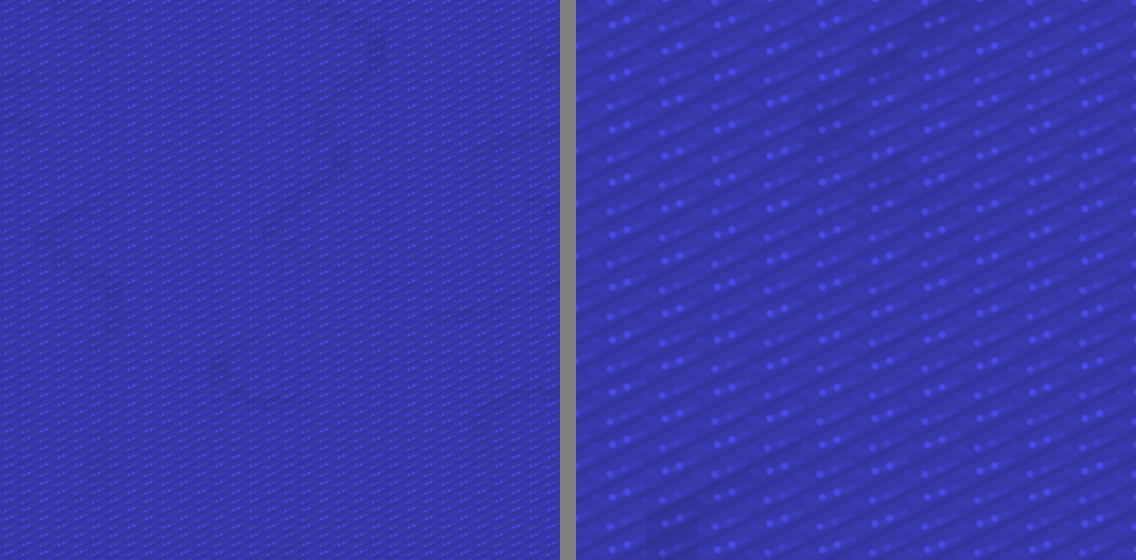
Left, the full canvas; right, a detail of the centre.
Reproduce this texture procedurally as a Shadertoy shader.

```glsl
const float TILES = 32.0;                    // repeats across and down
const float STAGGER = 0.5;                   // rise from column to column, in tiles
const float THREADS = 2.0;                   // slanted threads per tile
const vec2 FIRST_GLINT = vec2(0.36, 0.36);   // tile units
const vec2 GLINT_STEP = vec2(0.28, 0.10);
const float GLINT_RADIUS = 0.095;
const float FAINT_GLINT = 0.35;
const vec2 DASH_START = vec2(0.42, 0.36);
const vec2 DASH_SPAN = vec2(0.52, 0.22);
const float DASH_RADIUS = 0.09;
const vec2 TICK_START = vec2(0.02, 0.36);
const vec2 TICK_SPAN = vec2(0.20, -0.10);
const float TICK_STRENGTH = 0.6;
const float VALLEY_LEVEL = 0.92;
const vec2 WEAR_SCALE = vec2(2.2, 4.4);
const float WEAR_WIDTH = 0.05;
const float WEAR_DEPTH = 0.06;

const vec3 BASE = vec3(0.212, 0.220, 0.662);
const vec3 VALLEY = vec3(0.200, 0.208, 0.618);
const vec3 THREAD = vec3(0.234, 0.236, 0.720);
const vec3 GLINT = vec3(0.290, 0.290, 0.910);

vec2 gradient(vec2 cell) {
    float h = fract(sin(dot(cell, vec2(127.1, 311.7))) * 43758.5);
    return vec2(cos(6.28319 * h), sin(6.28319 * h));
}

float gradientNoise(vec2 p) {
    vec2 i = floor(p), f = fract(p);
    vec2 w = f * f * f * (f * (f * 6.0 - 15.0) + 10.0);
    vec2 e = vec2(0.0, 1.0);
    float low = mix(dot(gradient(i), f), dot(gradient(i + e.yx), f - e.yx), w.x);
    float high = mix(dot(gradient(i + e.xy), f - e.xy), dot(gradient(i + e.yy), f - e.yy), w.x);
    return mix(low, high, w.y);
}

// Offset to the nearest copy of a point in the staggered lattice
vec2 wrapped(vec2 d) {
    float column = floor(d.x + 0.5);
    d -= column * vec2(1.0, STAGGER);
    return vec2(d.x, fract(d.y + 0.5) - 0.5);
}

// Soft stroke from a start point along a span
float stroke(vec2 p, vec2 start, vec2 span, float radius) {
    vec2 d = wrapped(p - start - 0.5 * span) + 0.5 * span;
    float along = clamp(dot(d, span) / dot(span, span), 0.0, 1.0);
    return 1.0 - smoothstep(0.02, radius, length(d - span * along));
}

// Faded creases, constant over each slanted cell
float wearAt(vec2 p) {
    float x = floor(p.x) + 0.5;
    float y = (floor(THREADS * (p.y - STAGGER * p.x)) + 0.5) / THREADS + STAGGER * x;
    vec2 c = vec2(x, y) / TILES;
    float crease = 1.0 - smoothstep(0.2 * WEAR_WIDTH, WEAR_WIDTH, abs(gradientNoise(c * WEAR_SCALE + 3.7)));
    return crease * smoothstep(-0.2, 0.15, gradientNoise(c * 3.0 + 17.3));
}

void mainImage(out vec4 fragColor, in vec2 fragCoord) {
    vec2 p = fragCoord / iResolution.xy * TILES;
    float pixel = TILES / iResolution.y;
    float soft = 0.3 * pixel;

    // Dark valleys between the slanted threads
    float wave = 0.5 + 0.5 * cos(6.28319 * (THREADS * p.y - p.x + 0.12));
    vec3 color = mix(BASE, VALLEY, smoothstep(VALLEY_LEVEL - 0.2, VALLEY_LEVEL + 0.06, wave));

    // Rising dashes, falling ticks and bright glints on each thread
    float light = 0.0, glint = 0.0;
    for (float row = 0.0; row < THREADS; row++) {
        vec2 shift = vec2(-0.05 * row, row / THREADS - 0.06 * row);
        float strength = 1.0 - 0.15 * row;
        float dash = stroke(p, DASH_START + shift, DASH_SPAN, DASH_RADIUS + soft);
        float tick = stroke(p, TICK_START + shift, TICK_SPAN, DASH_RADIUS + soft);
        light = max(light, max(strength * dash, TICK_STRENGTH * tick));
        for (float k = 0.0; k < 2.0; k++) {
            float d = length(wrapped(p - FIRST_GLINT - shift - k * GLINT_STEP));
            float spot = 1.0 - smoothstep(0.03, GLINT_RADIUS + soft, d);
            glint = max(glint, spot * mix(strength, FAINT_GLINT, row * k));
        }
    }
    color = mix(color, THREAD, light);
    color = mix(color, GLINT, glint);

    // Wear, averaged over the pixel for smooth edges
    float wear = 0.0;
    for (float i = 0.0; i < 4.0; i++) {
        vec2 corner = vec2(mod(i, 2.0), floor(i / 2.0)) - 0.5;
        wear += 0.25 * wearAt(p + 0.5 * pixel * corner);
    }
    color *= 1.0 - WEAR_DEPTH * wear;

    fragColor = vec4(color, 1.0);
}
```
